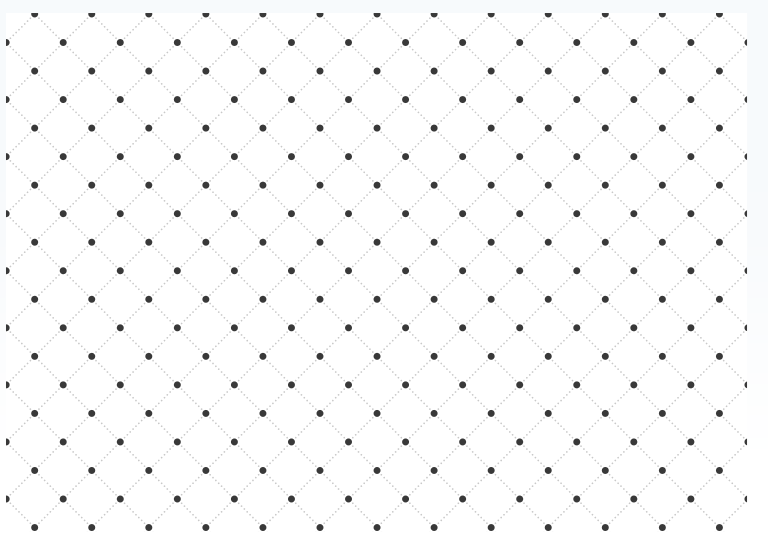
Reproduce this pattern procedurally as a Shadertoy shader.

```glsl
const vec3 WHITE = vec3(1.0);
const vec3 MARGIN_TINT = vec3(0.970, 0.979, 0.988);
const vec3 KNOT_COLOR = vec3(0.225);
const vec3 STITCH_COLOR = vec3(0.79);

// Lengths are fractions of the canvas width
const float PERIOD = 0.0743;
const float KNOT_RADIUS = 0.0045;
const float STITCH_RADIUS = 0.00105;
const float STITCHES_PER_SIDE = 10.0;
const vec2 LATTICE_ORIGIN = vec2(0.0080, 0.6582);
const vec2 PANEL_MIN = vec2(0.0078, 0.0220);
const vec2 PANEL_MAX = vec2(0.9727, 0.6966);

float coverage(float dist, float pixel) {
    return clamp(0.5 - dist / pixel, 0.0, 1.0);
}

float boxDistance(vec2 p, vec2 lo, vec2 hi) {
    vec2 d = max(lo - p, p - hi);
    return max(d.x, d.y);
}

// Distance to small dots strung along the lines across == 0
float stitchDistance(float across, float along, float side, float count, float radius) {
    float nearest = (fract(along * count) - 0.5) / count;
    return length(vec2(across, nearest)) * side - radius;
}

void mainImage(out vec4 fragColor, in vec2 fragCoord) {
    float pixel = 1.0 / iResolution.x;
    vec2 p = fragCoord * pixel;

    // Diagonal lattice: knots fall on whole numbers
    vec2 q = p - LATTICE_ORIGIN;
    vec2 lattice = vec2(q.x + q.y, q.x - q.y) / PERIOD;
    vec2 cell = lattice - round(lattice);
    float side = PERIOD * inversesqrt(2.0);

    // Dotted diamonds with round knots at the crossings
    float stitches = min(
        stitchDistance(cell.x, cell.y, side, STITCHES_PER_SIDE, STITCH_RADIUS),
        stitchDistance(cell.y, cell.x, side, STITCHES_PER_SIDE, STITCH_RADIUS));
    float knots = length(cell) * side - KNOT_RADIUS;
    vec3 panel = mix(WHITE, STITCH_COLOR, coverage(stitches, pixel));
    panel = mix(panel, KNOT_COLOR, coverage(knots, pixel));

    // Pale margin that fades out toward the bottom
    vec3 margin = mix(WHITE, MARGIN_TINT, smoothstep(0.06, 0.50, p.y));
    float inside = coverage(boxDistance(p, PANEL_MIN, PANEL_MAX), pixel);
    fragColor = vec4(mix(margin, panel, inside), 1.0);
}
```
